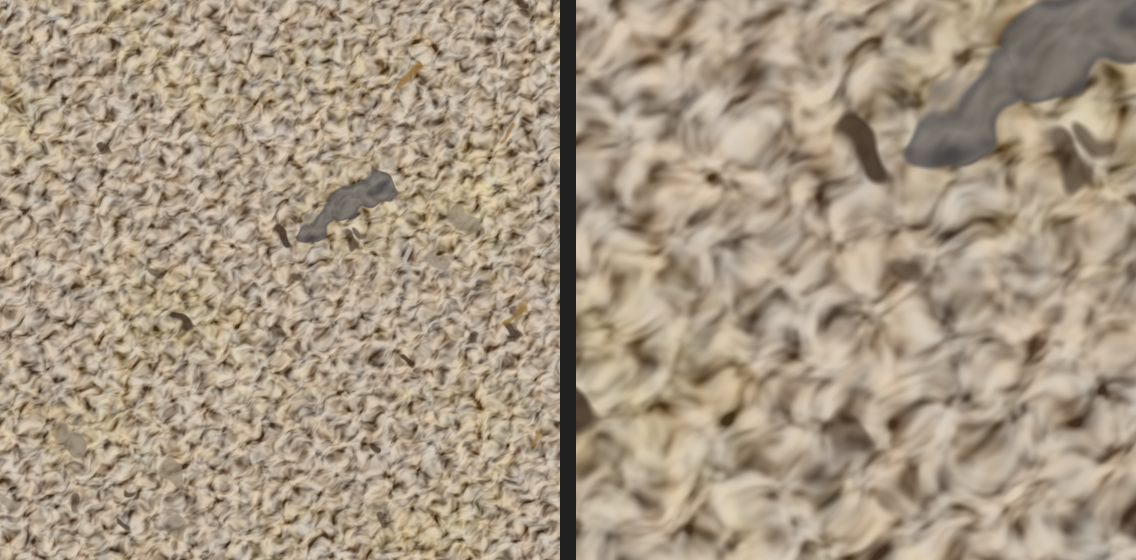
Left: the whole. Right: its middle third, enlarged.
Reproduce this texture procedurally as a three.js fragment shader.

```glsl
varying vec2 vUv;

const vec3 SAND = vec3(0.675, 0.613, 0.540);
const vec3 SLATE = vec3(0.46, 0.435, 0.405);
const vec3 SLATE_SHADE = vec3(0.31, 0.30, 0.31);
const vec3 DARK_BROWN = vec3(0.25, 0.19, 0.14);
const vec3 GREY_PEBBLE = vec3(0.55, 0.50, 0.43);
const vec3 STRAW = vec3(0.57, 0.42, 0.20);

vec2 hash2(vec2 p) {
  vec2 k = vec2(dot(p, vec2(127.1, 311.7)), dot(p, vec2(269.5, 183.3)));
  return fract(sin(k) * 43758.545);
}

vec2 rotate(vec2 p, float angle) {
  float c = cos(angle), s = sin(angle);
  return vec2(c * p.x + s * p.y, c * p.y - s * p.x);
}

float cornerSlope(vec2 cell, vec2 offset) {
  float angle = 6.2832 * hash2(cell).x;
  return dot(vec2(cos(angle), sin(angle)), offset);
}

float gradientNoise(vec2 p) {
  vec2 i = floor(p), f = fract(p);
  vec2 u = f * f * f * (f * (f * 6.0 - 15.0) + 10.0);
  vec2 e = vec2(1.0, 0.0);
  float low = mix(cornerSlope(i, f), cornerSlope(i + e, f - e), u.x);
  float high = mix(cornerSlope(i + e.yx, f - e.yx), cornerSlope(i + 1.0, f - 1.0), u.x);
  return mix(low, high, u.y);
}

// Crowded grains, slightly stretched along a rising diagonal
float grains(vec2 p) {
  vec2 bend = vec2(gradientNoise(p * 31.0 + 7.3), gradientNoise(p * 31.0 + 51.7));
  vec2 q = rotate(p + bend * 0.012, 0.6) * vec2(0.82, 1.15);
  float n = gradientNoise(q * 49.0);
  n += 0.75 * gradientNoise(rotate(q, 0.9) * 83.0 + 19.4);
  n += 0.36 * gradientNoise(rotate(q, 2.1) * 150.0 + 37.8);
  return n * 3.9;
}

float capsule(vec2 p, vec2 a, vec2 b, float radius) {
  vec2 pa = p - a, ba = b - a;
  float t = clamp(dot(pa, ba) / dot(ba, ba), 0.0, 1.0);
  return length(pa - ba * t) - radius;
}

float cover(float dist, float softness) {
  return 1.0 - smoothstep(-softness, softness, dist);
}

// Short rounded chips strewn at hashed places
vec3 scatter(vec3 color, vec2 p, float seed, float count, vec2 size, float tilt, vec3 tint, float strength) {
  for (int k = 0; k < 20; k++) {
    if (float(k) >= count) break;
    vec2 center = hash2(vec2(float(k) + 1.0, seed));
    vec2 vary = hash2(vec2(seed + 9.0, float(k) + 3.0));
    vec2 reach = rotate(vec2(size.x * (0.5 + vary.x), 0.0), tilt + vary.y - 0.5);
    float d = capsule(p, center - reach, center + reach, size.y * (0.6 + 0.6 * vary.y));
    color = mix(color, tint, strength * (0.6 + 0.4 * vary.x) * cover(d, 0.0035));
  }
  return color;
}

// Large lumpy slate with shaded streaks and a darker rim
vec3 slateStone(vec3 color, vec2 p, vec2 rough, float grain) {
  vec2 q = p + rough * 0.022;
  float d = min(capsule(q, vec2(0.615, 0.637), vec2(0.68, 0.667), 0.027),
                capsule(q, vec2(0.552, 0.582), vec2(0.585, 0.617), 0.021));
  float streak = smoothstep(0.0, 0.35, gradientNoise(rotate(p, 0.55) * vec2(18.0, 42.0) + 4.6));
  float rim = smoothstep(-0.011, -0.002, d);
  vec3 stone = mix(SLATE, SLATE_SHADE, max(0.75 * streak, 0.45 * rim));
  return mix(color, stone + 0.018 * grain, 0.95 * cover(d, 0.003));
}

void main() {
  vec2 p = vUv;
  float grain = grains(p);

  // Skewed brightness: pale grains, sparse deep gaps
  float tone = 0.100 * grain - 0.015 * (grain * grain - 1.0);
  tone += 0.04 * gradientNoise(p * 9.0 + 2.7);
  vec3 color = SAND + clamp(tone, -0.42, 0.24) * vec3(1.0, 1.02, 1.0);

  // Faint warm, cool and ochre staining
  float warmth = gradientNoise(p * 24.0 + 63.1) + 0.6 * gradientNoise(p * 70.0 + 11.9);
  float ochre = max(gradientNoise(p * 5.0 + 29.3) + 0.5 * gradientNoise(p * 38.0 + 81.2), 0.0);
  color += warmth * vec3(0.035, 0.0, -0.04) + ochre * vec3(0.02, 0.015, -0.07);

  // Loose chips with ragged outlines
  vec2 rough = vec2(gradientNoise(p * 34.0 + 15.2), gradientNoise(p * 34.0 + 73.6));
  vec2 ragged = p + rough * 0.018;
  color = scatter(color, ragged, 4.0, 6.0, vec2(0.014, 0.016), 0.5, GREY_PEBBLE, 0.85);
  color = scatter(color, ragged, 17.0, 18.0, vec2(0.007, 0.008), 0.6, DARK_BROWN, 0.85);
  color = scatter(color, ragged, 31.0, 4.0, vec2(0.016, 0.005), 2.1, STRAW, 0.8);
  color = slateStone(color, p, rough, grain);

  gl_FragColor = vec4(clamp(color, 0.0, 1.0), 1.0);
}
```
